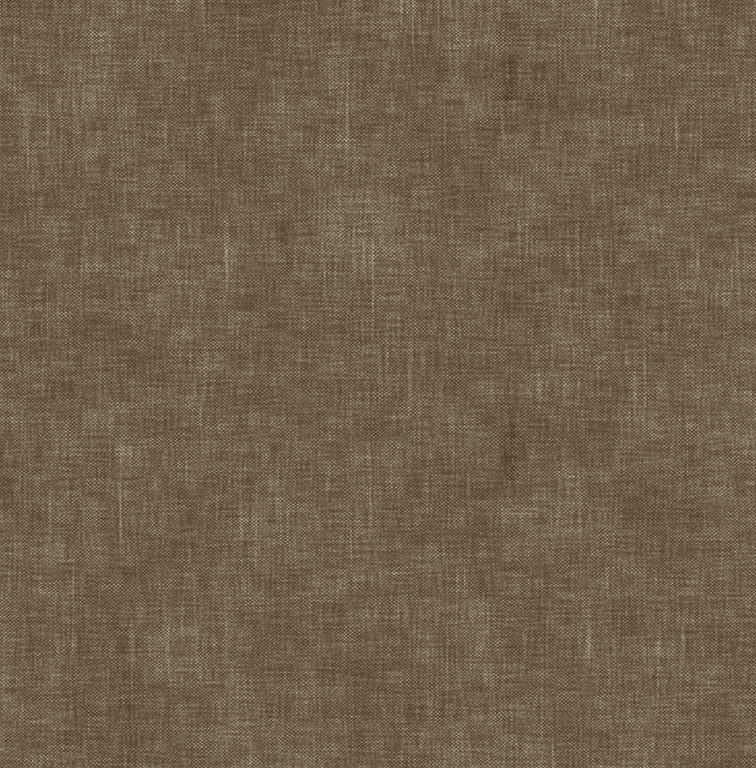
Reproduce this texture procedurally as a Shadertoy shader.

```glsl
// Fine brown woven cloth: a tight plain weave of small flat stitches, broken
// up by grain, is crossed by uneven warp and weft yarns of stretched gradient
// noise and a few long bright ones. Soft patches and a crease vary the tone.

const vec3  CLOTH_COLOR   = vec3(0.443, 0.374, 0.291);
const vec3  TONE_TINT     = vec3(1.0, 1.03, 1.0);
const vec2  WEAVE_FREQ    = vec2(186.0, 224.0);  // weave cycles per canvas height
const float WEAVE_WARP    = 0.40;
const float WEAVE_DEPTH   = 0.100;
const vec2  WARP_FREQ     = vec2(300.0, 24.0);   // upright yarns
const vec2  WEFT_FREQ     = vec2(26.0, 300.0);   // level yarns
const float WARP_DEPTH    = 0.085;
const float WEFT_DEPTH    = 0.095;
const vec2  SLUB_FREQ     = vec2(210.0, 6.0);    // long bright yarns
const float SLUB_DEPTH    = 0.25;
const float SLUB_LEVEL    = 0.28;
const vec2  GRAIN_FREQ    = vec2(290.0, 310.0);
const float GRAIN_DEPTH   = 0.120;
const float PATCH_DEPTH   = 0.040;
const float HIGHLIGHT     = 1.8;                 // brightens the raised threads
const float TONE_VARIANCE = 0.0044;
const vec2  CREASE_POS    = vec2(0.664, 0.366);
const float CREASE_REPEAT = 0.5;
const float CREASE_WIDTH  = 0.011;
const float CREASE_DEPTH  = 0.060;
const float TAU = 6.2831853;

// Integer hash of a lattice cell, from 0 to 1
float hash(ivec2 cell) {
    uvec2 q = uvec2(cell) * uvec2(1597334u, 3812015u);
    uint n = q.x ^ q.y;
    n = (n ^ (n >> 15)) * 739393u;
    n = (n ^ (n >> 13)) * 974711u;
    return float((n ^ (n >> 16)) & 65535u) / 65536.0;
}

float cornerSlope(ivec2 cell, vec2 offset) {
    float angle = TAU * hash(cell);
    return dot(vec2(cos(angle), sin(angle)), offset);
}

float gradientNoise(vec2 p) {
    ivec2 i = ivec2(floor(p));
    vec2 f = fract(p);
    vec2 w = f * f * f * (f * (f * 6.0 - 15.0) + 10.0);
    float low = mix(cornerSlope(i, f),
                    cornerSlope(i + ivec2(1, 0), f - vec2(1.0, 0.0)), w.x);
    float high = mix(cornerSlope(i + ivec2(0, 1), f - vec2(0.0, 1.0)),
                     cornerSlope(i + ivec2(1, 1), f - vec2(1.0, 1.0)), w.x);
    return mix(low, high, w.y);
}

// Checkered over-under pattern, faded where the canvas cannot resolve it
float weave(vec2 p) {
    vec2 drift = vec2(gradientNoise(p * vec2(40.0, 50.0) + 7.3),
                      gradientNoise(p * vec2(30.0, 60.0) + 91.7));
    vec2 phase = TAU * (p * WEAVE_FREQ + WEAVE_WARP * drift);
    float visible = 1.0 - smoothstep(0.5, 0.8, WEAVE_FREQ.y / iResolution.y);
    float strength = 1.0 + 1.2 * gradientNoise(p * vec2(36.0, 48.0) + 33.1);
    return cos(phase.x) * cos(phase.y) * strength * visible;
}

// Uneven brightness along single yarns in both directions
float yarns(vec2 p) {
    float warp = gradientNoise(p * WARP_FREQ + 13.7);
    float weft = gradientNoise(p * WEFT_FREQ + 57.2);
    float slub = max(gradientNoise(p * SLUB_FREQ + 29.5) - SLUB_LEVEL, 0.0);
    return WARP_DEPTH * warp + WEFT_DEPTH * weft + SLUB_DEPTH * slub;
}

// Broad tone changes: clouds, plus soft upright and level bands
float patches(vec2 p) {
    float clouds = gradientNoise(p * 6.0 + 4.6);
    float columns = gradientNoise(p * vec2(30.0, 7.0) + 21.4);
    float rows = gradientNoise(p * vec2(8.0, 38.0) + 75.8);
    return 0.9 * clouds + 0.8 * columns + 1.0 * rows;
}

// Dark upright smudge with a crisp lower end, repeated up the cloth
float crease(vec2 p) {
    float x = (p.x - CREASE_POS.x) / CREASE_WIDTH;
    float y = fract((p.y - CREASE_POS.y) / CREASE_REPEAT);
    float ends = smoothstep(0.0, 0.015, y) * (1.0 - smoothstep(0.06, 0.32, y));
    return exp(-x * x) * ends;
}

void mainImage(out vec4 fragColor, in vec2 fragCoord) {
    vec2 p = fragCoord / iResolution.y;

    float tone = WEAVE_DEPTH * weave(p) + yarns(p);
    tone += GRAIN_DEPTH * gradientNoise(p * GRAIN_FREQ + 41.9);
    tone += PATCH_DEPTH * patches(p);
    tone += HIGHLIGHT * (tone * tone - TONE_VARIANCE);
    tone -= CREASE_DEPTH * crease(p);

    fragColor = vec4(clamp(CLOTH_COLOR + TONE_TINT * tone, 0.0, 1.0), 1.0);
}
```
